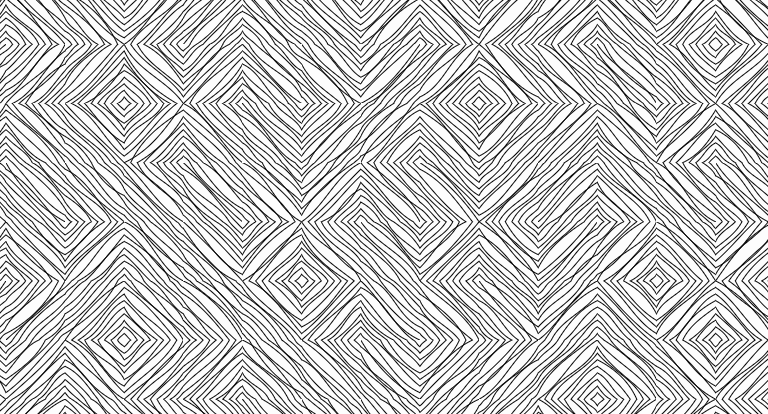
Write a WebGL 1 fragment shader that draws this pattern.

```glsl
precision highp float;
// Truchet grid of wavering diagonal pen strokes that form diamonds, chevrons and long bands.

uniform vec2 u_resolution;

const float CELLS_DOWN = 7.0;              // square cells over the canvas height
const vec2  GRID_SHIFT = vec2(0.10, 0.25); // position of the first grid node, in cells
const float STEPS = 9.0;                   // stroke ends per cell side
const int   STROKES = 17;                  // strokes per cell: 2 * STEPS - 1
const float LINE_WIDTH = 0.0168;           // in cells
const float WAVER = 0.13;                  // largest sideways pull, per stroke length
const float FALLING_SHARE = 0.55;          // share of cells with falling strokes
const float SEED = 23.0;
const vec3  PAPER = vec3(0.992);
const vec3  INK = vec3(0.03);

// Two random values in 0..1 from a cell and an index
vec2 hash2(vec3 p) {
  p = fract(p * vec3(0.1031, 0.1030, 0.0973));
  p += dot(p, p.yzx + 33.33);
  return fract((p.xx + p.yz) * p.zy);
}

// Distance from q to the stroke x + y = level, bent as a cubic Bezier curve
float strokeDistance(vec2 q, float level, vec2 pull) {
  float halfSpan = min(level, 2.0 - level);
  float len = halfSpan * sqrt(2.0);
  float t = clamp(0.5 + 0.5 * (q.x - q.y) / halfSpan, 0.0, 1.0);
  float s = 1.0 - t;
  float bend = 3.0 * t * s * (s * pull.x + t * pull.y);
  float slope = 3.0 * (s * (1.0 - 3.0 * t) * pull.x + t * (2.0 - 3.0 * t) * pull.y);
  float across = (q.x + q.y - level) / sqrt(2.0);
  return abs(across - bend * len) / sqrt(1.0 + slope * slope);
}

// Pixel coverage of a line that may be thinner than one pixel
float lineCoverage(float dist, float pixel) {
  float width = LINE_WIDTH / pixel;
  return clamp(0.5 + 0.5 * width - dist / pixel, 0.0, min(width, 1.0));
}

void main() {
  float pixel = CELLS_DOWN / u_resolution.y;
  vec2 p = gl_FragCoord.xy * pixel - GRID_SHIFT;
  vec2 cell = floor(p);
  vec2 q = p - cell;

  // Mirror some cells so that their strokes rise instead of fall
  vec2 id = cell + SEED;
  if (hash2(vec3(id, 71.0)).x > FALLING_SHARE) q.x = 1.0 - q.x;

  // Strokes share fixed ends on the cell sides but waver on their own between them
  float clear = 1.0;
  for (int i = 1; i <= STROKES; i++) {
    float k = float(i);
    vec2 pull = (hash2(vec3(id, k)) * 2.0 - 1.0) * WAVER;
    clear *= 1.0 - lineCoverage(strokeDistance(q, k / STEPS, pull), pixel);
  }

  gl_FragColor = vec4(mix(INK, PAPER, clear), 1.0);
}
```
